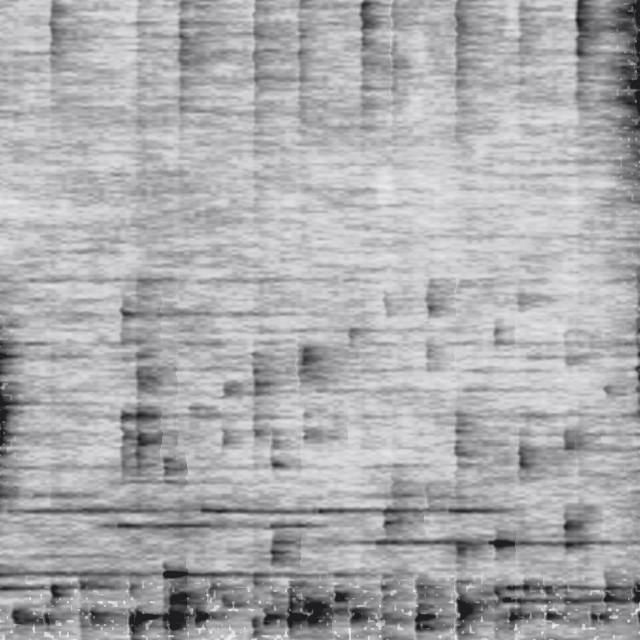
Give the GLSL for this texture, as a WebGL 1 fragment shader.

```glsl
precision highp float;
// Weathered grey surface: fine horizontal streaks, shaded columns, dark smudges and lines.
uniform vec2 u_resolution;

const float BASE_TONE = 0.785;
const float MIN_TONE = 0.12;
const float MAX_TONE = 0.93;
const vec3 COOL_TINT = vec3(-0.002, -0.001, 0.006);
const float COLUMN_COUNT = 11.0;
const float COLUMN_DEPTH = 0.46;
const float EDGE_SOFTNESS = 0.008;
const float LINE_ROWS = 42.0;
const float LINE_WIDTH = 0.0045;
const float SPECKLE_SCALE = 170.0;

float hash(vec2 p) {
  return fract(sin(dot(p, vec2(127.1, 311.7))) * 43758.5453);
}

float noise(vec2 p) {
  vec2 i = floor(p);
  vec2 f = fract(p);
  f = f * f * (3.0 - 2.0 * f);
  float low = mix(hash(i), hash(i + vec2(1.0, 0.0)), f.x);
  float high = mix(hash(i + vec2(0.0, 1.0)), hash(i + vec2(1.0, 1.0)), f.x);
  return mix(low, high, f.y);
}

float fallBelow(float low, float high, float v) {
  return 1.0 - smoothstep(low, high, v);
}

float bell(float d, float width) {
  return exp(-d * d / (width * width));
}

// Left edge of an irregular column, in canvas units.
float columnEdge(float id, float count, float seed) {
  return (id + 0.7 * (hash(vec2(id, seed)) - 0.5)) / count;
}

// Column index and distance from its left edge.
vec2 columnAt(float x, float count, float seed) {
  float id = floor(x * count);
  if (x < columnEdge(id, count, seed)) id -= 1.0;
  else if (x >= columnEdge(id + 1.0, count, seed)) id += 1.0;
  return vec2(id, x - columnEdge(id, count, seed));
}

// Shade that starts sharply on the left and trails off to the right.
float trail(float d, float reach) {
  return smoothstep(0.0, EDGE_SOFTNESS, d) * exp(-d / reach);
}

// Scattered smudges hung on column edges; x of amount is chance, y is strength.
float smudges(vec2 p, vec2 grid, float seed, vec2 amount) {
  vec2 col = columnAt(p.x, grid.x, seed);
  float row = floor(p.y * grid.y);
  float shade = 0.0;
  for (int k = -1; k <= 1; k++) {
    vec2 cell = vec2(col.x, row + float(k));
    float size = hash(cell + seed + 3.7);
    float centre = (cell.y + 0.3 + 0.4 * hash(cell + seed + 8.1)) / grid.y;
    float present = step(hash(cell + seed), amount.x);
    float body = bell(p.y - centre, mix(0.2, 0.55, size) / grid.y);
    float reach = mix(0.015, 0.05, hash(cell + seed + 5.3));
    shade += present * body * trail(col.y, reach) * mix(0.5, 1.0, size);
  }
  return shade * amount.y;
}

// Thin horizontal lines that come and go along each row.
float rowLines(vec2 p) {
  float row = floor(p.y * LINE_ROWS);
  float centre = (row + 0.3 + 0.4 * hash(vec2(row, 4.0))) / LINE_ROWS;
  float wobble = 0.003 * (noise(vec2(p.x * 9.0, row)) - 0.5);
  float extent = smoothstep(0.35, 0.65, noise(vec2(p.x * 3.2, row * 7.0)));
  float start = columnAt(p.x, 4.0, row + 20.0).y;
  float fade = 0.5 + 0.75 * trail(start, 0.12);
  return bell(p.y - centre - wobble, LINE_WIDTH) * extent * fade;
}

void main() {
  vec2 p = gl_FragCoord.xy / u_resolution;
  float low = fallBelow(0.2, 0.25, p.y);
  float foot = fallBelow(0.06, 0.12, p.y);
  float middle = fallBelow(0.48, 0.62, p.y) * smoothstep(0.18, 0.28, p.y);

  // Streaked ground
  float streak = noise(p * vec2(7.0, 130.0));
  float ripple = noise(p * vec2(38.0, 190.0) + 11.0);
  float grain = noise(p * vec2(120.0, 230.0) + 37.0);
  float cloud = noise(p * vec2(4.0, 7.0) + 3.0);
  float patches = noise(p * vec2(18.0, 32.0) + 61.0);
  float tone = BASE_TONE + 0.12 * (streak - 0.5) + 0.17 * (ripple - 0.5)
    + 0.14 * (grain - 0.5) + 0.13 * (cloud - 0.5) + 0.12 * (patches - 0.5);

  // Columns hanging from the top
  vec2 ragged = p + vec2(0.006 * (noise(p * vec2(3.0, 130.0)) - 0.5), 0.0);
  vec2 col = columnAt(ragged.x, COLUMN_COUNT, 2.0);
  float hang = smoothstep(0.55 + 0.25 * hash(vec2(col.x, 6.0)), 0.98, p.y);
  float depth = COLUMN_DEPTH * mix(0.35, 1.25, hash(vec2(col.x, 9.0)));
  float mottled = 0.6 + 0.8 * noise(p * vec2(30.0, 60.0) + 29.0);
  float dark = depth * (0.12 + hang) * trail(col.y, 0.026) * mottled;
  dark += 0.10 * smoothstep(0.7, 1.0, p.y) * hash(vec2(col.x, 14.0));

  // Smudges and lines, denser toward the bottom
  float broken = 0.4 + 1.0 * noise(p * vec2(30.0, 110.0) + 71.0);
  dark += broken * smudges(ragged, vec2(COLUMN_COUNT, 8.0), 2.0, vec2(0.28, 0.55 * middle));
  dark += broken * smudges(ragged, vec2(17.0, 24.0), 31.0, vec2(0.22, 0.62 * max(middle, low)));
  dark += broken * smudges(ragged, vec2(15.0, 19.0), 47.0, vec2(0.75, 0.9 * foot));
  float footBand = bell(p.y - 0.036, 0.014);
  dark += footBand * broken * 0.6 * trail(columnAt(ragged.x, 13.0, 53.0).y, 0.045);
  dark += rowLines(p) * (0.09 + 0.08 * middle + 0.33 * low);
  dark += 0.05 * low;

  // Worn sides
  float rightSide = smoothstep(0.93, 1.0, p.x) * mix(0.12, 0.55, smoothstep(0.5, 1.0, p.y));
  float leftSide = exp(-p.x / 0.02) * bell(p.y - 0.36, 0.12) * 0.65;
  dark += (rightSide + leftSide) * broken;

  // Small pale dabs above, white specks in the dark zones
  float dab = smoothstep(0.78, 0.98, noise(p * vec2(20.0, 38.0) + 83.0));
  float speck = smoothstep(0.7, 0.95, noise(p * SPECKLE_SCALE + 17.0));
  float speckZone = clamp(0.7 * foot + 1.5 * (rightSide + leftSide), 0.0, 1.0);
  float pale = 0.13 * dab * smoothstep(0.4, 0.65, p.y) + 0.4 * speck * speckZone;

  // Highlights are compressed so the ground stays mid grey
  tone = tone - dark + pale;
  tone -= 0.5 * max(tone - 0.8, 0.0);
  tone = clamp(tone, MIN_TONE, MAX_TONE);
  gl_FragColor = vec4(vec3(tone) + COOL_TINT, 1.0);
}
```
